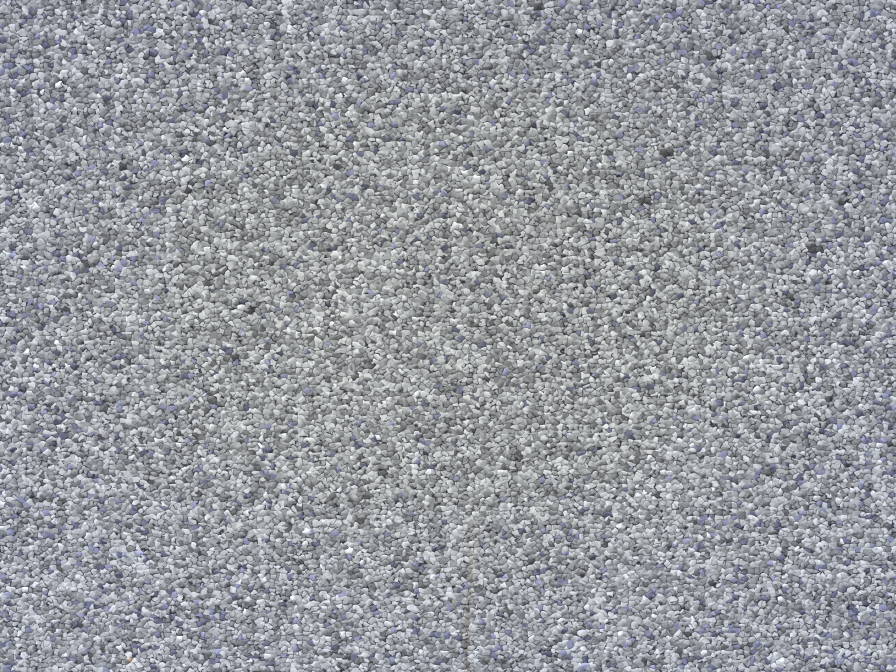
This texture is drawn by a Shadertoy shader. Its source:

```glsl
// A sunlit wall of fine grey stone chips, seen from the front.
// Each chip is a warped Voronoi cell with its own grey, tint and slope;
// small dark pits open where three chips meet, over broad tonal drifts.

float hash(vec2 p) {
    return fract(sin(dot(p, vec2(127.1, 311.7))) * 43758.5453);
}

vec2 hash2(vec2 p) {
    return vec2(hash(p), hash(p + 57.3));
}

float noise(vec2 p) {
    vec2 i = floor(p), f = fract(p);
    f = f * f * (3.0 - 2.0 * f);
    return mix(mix(hash(i), hash(i + vec2(1, 0)), f.x),
               mix(hash(i + vec2(0, 1)), hash(i + vec2(1, 1)), f.x), f.y);
}

// Nearest chip: returns its id, the offset from its centre,
// the distance to the gap and the distance to the next three-way corner
vec2 nearestChip(vec2 p, out vec2 offset, out float gap, out float corner) {
    vec2 cell = floor(p), chip = cell;
    float first = 9.0, second = 9.0, third = 9.0;
    offset = vec2(0.0);
    for (int y = -1; y <= 1; y++)
    for (int x = -1; x <= 1; x++) {
        vec2 id = cell + vec2(x, y);
        vec2 d = p - id - 0.5 - 0.95 * (hash2(id) - 0.5);
        float dist = length(d);
        if (dist < first) {
            third = second;
            second = first;
            first = dist;
            chip = id;
            offset = d;
        } else if (dist < second) {
            third = second;
            second = dist;
        } else {
            third = min(third, dist);
        }
    }
    gap = second - first;
    corner = third - first;
    return chip;
}

vec3 chipColor(vec2 uv, float edgeBlue) {
    // Chips are a little wider than tall and shrink slightly downwards
    vec2 p = vec2(122.0 * uv.x, 152.0 * uv.y - 8.0 * uv.y * uv.y);
    p += 0.7 * (vec2(noise(p * 1.6), noise(p * 1.6 + 31.0)) - 0.5);

    vec2 offset;
    float gap, corner;
    vec2 chip = nearestChip(p, offset, gap, corner);
    float kind = hash(chip + 11.9);

    // Stone grey, facet slope towards the light, and fine speckle
    float tone = mix(0.52, 0.82, hash(chip + 3.7));
    vec2 facet = vec2(-0.08, 0.20) + 0.3 * (hash2(chip + 23.1) - 0.5);
    tone += dot(offset, facet) + 0.16 * (noise(p * 2.7) - 0.5);
    vec3 color = tone * vec3(0.985, 1.0, 1.012);

    // Rare kinds: dark and blue stones, rusty chips, white flakes
    if (kind < 0.02) color *= 0.66;
    else if (kind < 0.06 + 0.05 * edgeBlue) color *= vec3(0.74, 0.745, 0.87);
    else if (kind > 0.999) color *= vec3(1.10, 0.94, 0.78);
    else if (kind > 0.97) color = mix(color, vec3(0.90, 0.91, 0.91), 0.6);

    // Soft, broken seams between chips and deeper pits at some corners
    float broken = smoothstep(0.25, 0.8, noise(p * 1.3 + 70.0));
    float shadow = 0.60 * broken * (1.0 - smoothstep(0.0, 0.26, gap));
    float open = smoothstep(0.3, 0.75, noise(p * 0.9 + 140.0));
    float pit = open * (1.0 - smoothstep(0.08, 0.36, corner + 0.15 * offset.y));
    return mix(color, vec3(0.18, 0.185, 0.21), max(shadow, 0.92 * pit));
}

void mainImage(out vec4 fragColor, in vec2 fragCoord) {
    vec2 uv = fragCoord / iResolution.y;
    vec2 screen = fragCoord / iResolution.xy;
    float edgeBlue = smoothstep(0.15, 0.65, length(screen - vec2(0.5, 0.55)));

    // Average nine samples per pixel to smooth the chip edges
    vec3 color = vec3(0.0);
    for (int y = -1; y <= 1; y++)
    for (int x = -1; x <= 1; x++)
        color += chipColor(uv + vec2(x, y) / (3.0 * iResolution.y), edgeBlue) / 9.0;

    // Broad drifts: paler low and left, cooler towards the borders
    float drift = 0.6 * noise(uv * 4.0) + 0.4 * noise(uv * 11.0 + 9.0) - 0.5;
    color *= 1.0 + 0.04 * drift + 0.04 * (0.5 - screen.y) + 0.02 * (0.5 - screen.x);
    color *= mix(vec3(0.995, 1.0, 0.985), vec3(0.99, 1.0, 1.035), edgeBlue);

    // Faint brownish seam rising from the bottom
    float sway = 0.006 * (noise(vec2(uv.y * 14.0, 2.0)) - 0.5);
    float seam = 1.0 - smoothstep(0.001, 0.006, abs(uv.x - 0.697 - sway));
    seam *= 1.0 - smoothstep(0.12, 0.27, screen.y);
    color *= 1.0 - seam * vec3(0.10, 0.12, 0.17);

    fragColor = vec4(clamp(color, 0.0, 1.0), 1.0);
}
```
